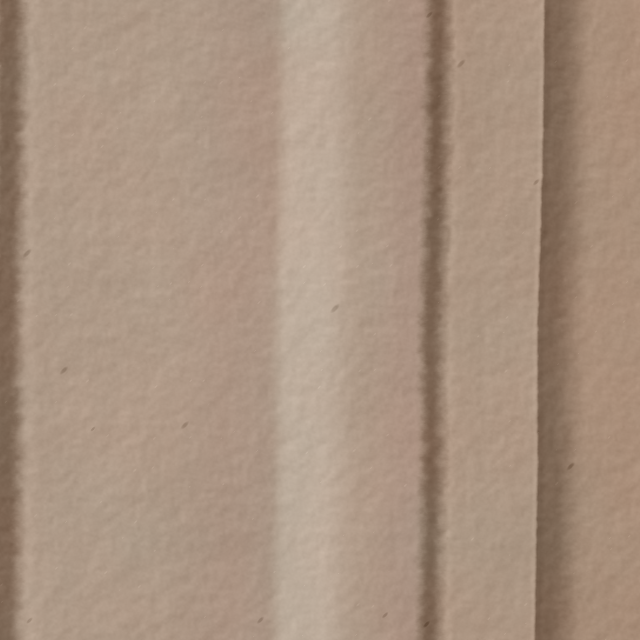
A Shadertoy shader for this texture:

```glsl
// Draws soft beige felt-like cloth in leaning vertical folds with dark grooves and a pale ridge.

const vec3 CLOTH     = vec3(0.68, 0.60, 0.53);
const vec3 HIGHLIGHT = vec3(0.745, 0.675, 0.61);
const vec3 WARM      = vec3(0.655, 0.555, 0.475);
const vec3 ROSE      = vec3(0.66, 0.56, 0.50);
const vec3 SHADOW    = vec3(0.46, 0.37, 0.30);

float hash(vec2 p) {
    return fract(sin(dot(p, vec2(127.1, 311.7))) * 43758.5);
}

float noise(vec2 p) {
    vec2 i = floor(p), f = fract(p);
    f = f * f * (3.0 - 2.0 * f);
    return mix(mix(hash(i), hash(i + vec2(1, 0)), f.x),
               mix(hash(i + vec2(0, 1)), hash(i + vec2(1, 1)), f.x), f.y);
}

float fbm(vec2 p) {
    float sum = 0.0, amp = 0.5;
    for (int i = 0; i < 4; i++) {
        sum += amp * noise(p);
        p = p * 2.03 + 17.3;
        amp *= 0.5;
    }
    return sum;
}

// Soft band between two edges, each with its own half-width of blur
float band(float x, float left, float right, float blurL, float blurR) {
    return smoothstep(left - blurL, left + blurL, x)
         * (1.0 - smoothstep(right - blurR, right + blurR, x));
}

// Slope of the nap, lit from the upper left
float relief(vec2 p, float scale) {
    vec2 toLight = vec2(-0.35, 0.35);
    return fbm(p * scale) - fbm(p * scale + toLight);
}

// Sparse slanted pits, at most one in each grid cell
float flecks(vec2 p, float cells, float chance) {
    vec2 g = p * cells, id = floor(g);
    vec2 center = 0.25 + 0.5 * vec2(hash(id + 3.1), hash(id + 8.7));
    vec2 d = fract(g) - center;
    d = vec2(d.x + d.y, d.y - d.x) * 0.707;
    float size = mix(0.05, 0.13, hash(id + 5.3));
    float spot = 1.0 - smoothstep(0.3, 1.0, length(d * vec2(0.7, 1.7)) / size);
    return spot * step(hash(id), chance);
}

// Colour across the folds; fuzz roughens the groove edges
vec3 folds(float x, float fuzz, float y) {
    float rough = x + fuzz;
    vec3 col = mix(CLOTH, ROSE, 0.5 * band(x, 0.31, 0.43, 0.07, 0.015));
    col = mix(col, HIGHLIGHT, 0.9 * band(x, 0.437, 0.535, 0.014, 0.03));
    col = mix(col, ROSE, 0.8 * band(x, 0.605, 0.66, 0.045, 0.01));
    col = mix(col, WARM, 0.45 * band(x, 0.69, 0.845, 0.012, 0.002));
    col = mix(col, WARM, smoothstep(0.84, 0.86, x));

    // Left and middle grooves
    float grooves = 0.85 * band(rough, -0.008, 0.030, 0.010, 0.014)
                  + 0.95 * band(rough, 0.663, 0.692, 0.012, 0.014);

    // Crisp overlap whose shadow fades to the right
    float overlap = smoothstep(0.841, 0.846, x + 0.3 * fuzz);
    float fade = 1.0 - smoothstep(0.862, 0.925, rough);
    float shade = overlap * fade * 0.85;
    shade += 0.2 * band(x, 0.843, 0.852, 0.003, 0.007);

    // Pale lips along the fold edges
    float lips = band(rough, 0.042, 0.056, 0.008, 0.012)
               + band(rough, 0.703, 0.711, 0.005, 0.007)
               + band(x + 0.3 * fuzz, 0.836, 0.841, 0.003, 0.002);
    col += 0.025 * lips * (0.6 + 0.8 * noise(vec2(x * 40.0, y * 90.0)));
    return mix(col, SHADOW, clamp(grooves + shade, 0.0, 1.0));
}

void mainImage(out vec4 fragColor, in vec2 fragCoord) {
    vec2 uv = fragCoord / iResolution.xy;

    // Folds lean to the right and waver slightly
    float lean = (uv.y - 0.5) * mix(0.012, 0.022, uv.x);
    float waver = 0.006 * (noise(vec2(uv.y * 4.0, 2.0)) - 0.5);
    float fuzz = 0.012 * (fbm(uv * vec2(70.0, 95.0)) - 0.47);
    vec3 col = folds(uv.x - lean + waver, fuzz, uv.y);

    // Broad blotches and a slow drift of hue
    float blotch = fbm(uv * vec2(7.0, 5.0) + 4.0) - 0.47;
    float tint = fbm(uv * vec2(9.0, 6.0) + 31.0) - 0.47;
    col += 0.04 * blotch + 0.03 * tint * vec3(0.7, -0.4, -0.5);

    // Nap, finest grain and scattered pits
    col += 0.075 * relief(uv, 65.0) + 0.03 * relief(uv + 3.7, 24.0);
    col += 0.014 * (noise(uv * 240.0) - 0.5);
    col -= 0.09 * flecks(uv, 16.0, 0.07);
    col += 0.035 * flecks(uv + 0.43, 38.0, 0.12);

    fragColor = vec4(clamp(col, 0.0, 1.0), 1.0);
}
```
